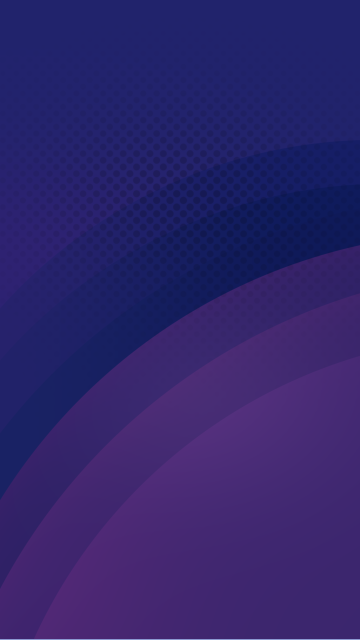
Give the GLSL for this background, as a Shadertoy shader.

```glsl
// Layered indigo and violet arcs with soft glows and a fading halftone dot field.

// Depth inside a disc, positive within; lengths are in canvas heights.
float depth(vec2 p, vec2 center, float radius) {
    return radius - length(p - center);
}

// Antialiased coverage from a depth.
float cover(float d) {
    float px = 0.7 / iResolution.y;
    return smoothstep(-px, px, d);
}

// Soft elliptical falloff, 1 at the center.
float glow(vec2 p, vec2 center, vec2 size) {
    vec2 d = (p - center) / size;
    return exp(-dot(d, d));
}

// Staggered dots: a square lattice turned by 45 degrees.
float halftone(vec2 p, float strength) {
    float pitch = 0.0209;
    vec2 q = p - vec2(0.297, 0.760);
    vec2 lattice = vec2(q.x + q.y, q.x - q.y) / pitch;
    vec2 cell = fract(lattice + 0.5) - 0.5;
    float dist = length(cell) * pitch * 0.7071;
    float radius = mix(0.0042, 0.0056, strength);
    float px = 0.8 / iResolution.y;
    return smoothstep(px, -px, dist - radius) * strength;
}

void mainImage(out vec4 fragColor, in vec2 fragCoord) {
    vec2 p = fragCoord / iResolution.y;

    // Indigo sky, with violet light from the left
    vec3 color = vec3(0.130, 0.137, 0.425);
    color += vec3(0.052, -0.004, 0.024) * glow(p, vec2(0.0, 0.59), vec2(0.34, 0.17));

    // Three blue arcs, deepest toward the right
    float right = smoothstep(0.0, 0.5, p.x);
    vec3 blue = mix(vec3(0.150, 0.134, 0.425), vec3(0.085, 0.118, 0.400), right);
    color = mix(color, blue, cover(depth(p, vec2(0.588, -0.0065), 0.788)));
    blue = mix(vec3(0.130, 0.134, 0.412), vec3(0.058, 0.106, 0.362), right);
    color = mix(color, blue, cover(depth(p, vec2(0.6055, -0.089), 0.802)));
    blue = mix(vec3(0.100, 0.134, 0.392), vec3(0.060, 0.100, 0.348), right);
    color = mix(color, blue, cover(depth(p, vec2(0.7526, -0.2552), 0.949)));

    // Three violet arcs, each brightest just inside its rim
    float light = glow(p, vec2(0.33, 0.37), vec2(0.23, 0.17));
    float ember = glow(p, vec2(0.08, 0.06), vec2(0.22, 0.24));

    float d = depth(p, vec2(0.7536, -0.249), 0.8867);
    vec3 violet = vec3(0.175, 0.130, 0.398) + vec3(0.055, 0.035, 0.045) * light;
    violet += vec3(0.040, -0.002, 0.012) * exp(-max(d, 0.0) * 26.0);
    color = mix(color, violet, cover(d));

    d = depth(p, vec2(0.8346, -0.3629), 0.9447);
    violet = vec3(0.205, 0.137, 0.410) + vec3(0.060, 0.036, 0.042) * light;
    violet += vec3(0.030, 0.004, 0.018) * ember;
    violet += vec3(0.046, 0.006, 0.016) * exp(-max(d, 0.0) * 20.0);
    color = mix(color, violet, cover(d));

    d = depth(p, vec2(0.7926, -0.3358), 0.813);
    violet = vec3(0.232, 0.147, 0.430) + vec3(0.065, 0.035, 0.045) * light;
    violet += vec3(0.055, 0.004, 0.015) * ember;
    violet += vec3(0.030, 0.006, 0.016) * exp(-max(d, 0.0) * 14.0);
    color = mix(color, violet, cover(d));

    // Halftone shadow, fading away from its center
    float strength = glow(p, vec2(0.29, 0.69), vec2(0.25, 0.16));
    color *= 1.0 - 0.19 * halftone(p, strength);

    // Pale line along the bottom edge
    color = mix(color, vec3(0.55, 0.60, 0.82), 1.0 - step(0.002, p.y));

    fragColor = vec4(color, 1.0);
}
```
